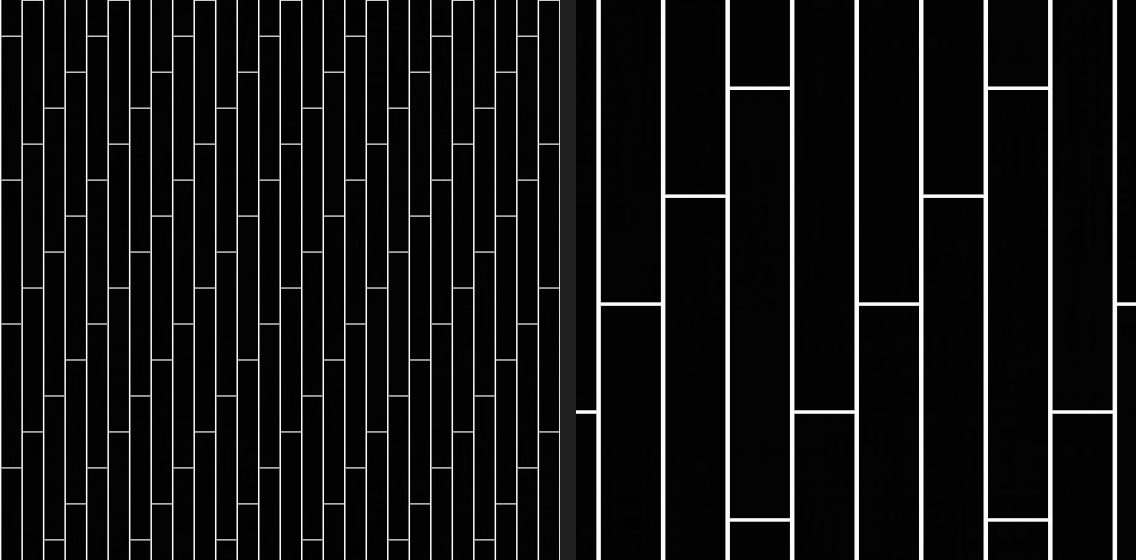
Left: the whole. Right: its middle third, enlarged.
This pattern is drawn by a three.js fragment shader. Its source:

```glsl
// Tall black planks in narrow columns, separated by thin white joints.
// Each column is shifted by a quarter plank from its neighbour; joints are
// box-filtered bands, and a faint crosswise thread noise textures the black.

#define COLUMN_PITCH 0.03841
#define COLUMN_START 0.0011
#define PLANK_LENGTH 0.25697
#define COLUMN_SHIFT 0.25
#define TOP_INSET 0.0004
#define SIDE_JOINT 0.00268
#define END_JOINT 0.0021
#define JOINT_COLOR vec3(0.985)
#define PLANK_COLOR vec3(0.009)
#define PLANK_VARIATION 0.004
#define GRAIN_STRENGTH 0.016

varying vec2 vUv;

// Sine-free hash of a cell, from 0 to 1
float hash(vec2 cell) {
  vec3 p = fract(vec3(cell.xyx) * 0.1031);
  p += dot(p, p.yzx + 33.33);
  return fract((p.x + p.y) * p.z);
}

float valueNoise(vec2 p) {
  vec2 cell = floor(p);
  vec2 f = fract(p);
  f = f * f * (3.0 - 2.0 * f);
  float low = mix(hash(cell), hash(cell + vec2(1.0, 0.0)), f.x);
  float high = mix(hash(cell + vec2(0.0, 1.0)), hash(cell + 1.0), f.x);
  return mix(low, high, f.y);
}

// Share of a pixel covered by a band centred at distance zero
float bandCoverage(float dist, float width, float pixel) {
  float upper = min(dist + 0.5 * pixel, 0.5 * width);
  float lower = max(dist - 0.5 * pixel, -0.5 * width);
  return clamp((upper - lower) / pixel, 0.0, 1.0);
}

// Signed distance, in cells, to the nearest whole number
float toNearest(float x) {
  return x - floor(x + 0.5);
}

// Fine threads running along and across the planks, centred on zero
float threadGrain(vec2 p) {
  float along = valueNoise(p * vec2(340.0, 28.0));
  float across = valueNoise(p * vec2(24.0, 300.0) + 57.0);
  float patches = valueNoise(p * 14.0 + 19.0);
  return (0.6 * along + 0.4 * across - 0.5) * patches;
}

void main() {
  vec2 pixel = max(fwidth(vUv), vec2(1e-5));

  // Column index and stepped position along it, measured from the top
  float columnPos = (vUv.x - COLUMN_START) / COLUMN_PITCH;
  float column = floor(columnPos);
  float plankPos = (1.0 - vUv.y - TOP_INSET) / PLANK_LENGTH
                 + (column - 1.0) * COLUMN_SHIFT;
  float plank = floor(plankPos);

  // Joints
  float side = bandCoverage(toNearest(columnPos) * COLUMN_PITCH, SIDE_JOINT, pixel.x);
  float end = bandCoverage(toNearest(plankPos) * PLANK_LENGTH, END_JOINT, pixel.y);
  float joint = max(side, end);

  // Plank surface
  float tone = PLANK_VARIATION * (hash(vec2(column, plank) + 7.0) - 0.5);
  vec3 surface = max(PLANK_COLOR + tone + GRAIN_STRENGTH * threadGrain(vUv), 0.0);

  gl_FragColor = vec4(mix(surface, JOINT_COLOR, joint), 1.0);
}
```
